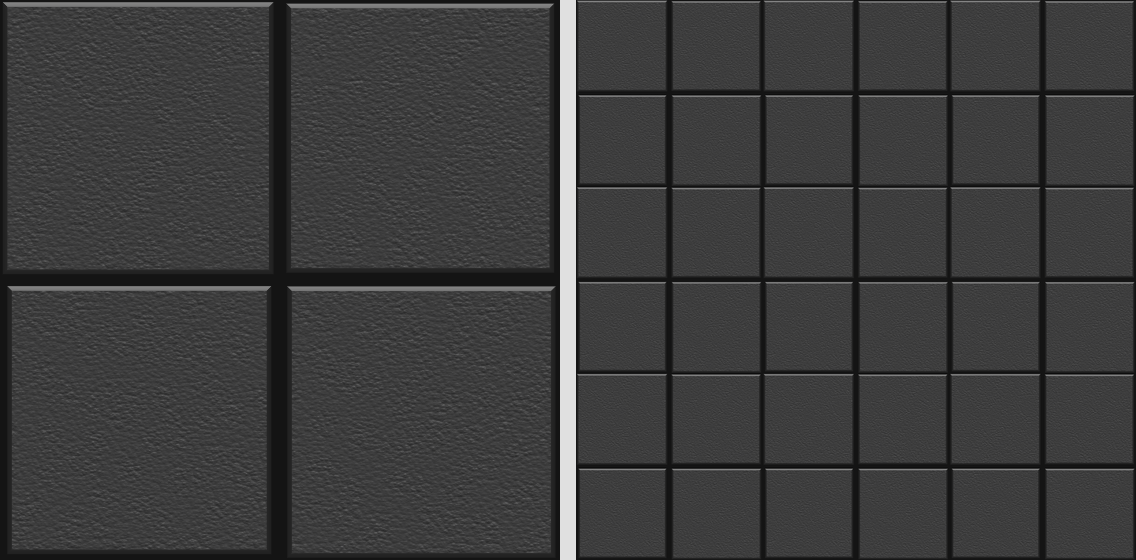
Left: one tile. Right: repeated 3 by 3.
Give the GLSL for this pattern, as a WebGL 1 fragment shader.

```glsl
precision highp float;

uniform vec2 u_resolution;

const float TILES = 2.0;
const float BEVEL_WIDTH = 0.0165;
const vec3 GROUT = vec3(0.08);
const vec3 STONE = vec3(0.238, 0.238, 0.239);

vec2 hash2(vec2 p) {
    vec2 q = vec2(dot(p, vec2(12.7, 31.1)), dot(p, vec2(26.9, 18.3)));
    return fract(sin(q) * 4375.85);
}

// Distance to the nearest scattered point; wraps after `period` cells.
float cellular(vec2 p, vec2 period, float seed) {
    vec2 cell = floor(p);
    vec2 local = p - cell;
    float nearest = 4.0;
    for (int y = -1; y <= 1; y++) {
        for (int x = -1; x <= 1; x++) {
            vec2 offset = vec2(float(x), float(y));
            vec2 point = offset + hash2(mod(cell + offset, period) + seed);
            vec2 delta = point - local;
            nearest = min(nearest, dot(delta, delta));
        }
    }
    return sqrt(nearest);
}

// Vertical slope of the cellular relief, as seen under light from above.
float reliefSlope(vec2 uv, vec2 period, float seed) {
    vec2 p = uv * period;
    vec2 lightStep = vec2(0.06, 0.4);
    return cellular(p + lightStep, period, seed) - cellular(p, period, seed);
}

// Fine horizontal grain, stronger in scattered patches.
float stoneGrain(vec2 uv) {
    float coarse = reliefSlope(uv, vec2(84.0, 132.0), 3.0);
    float fine = reliefSlope(uv, vec2(150.0, 230.0), 17.0);
    float patches = cellular(uv * 18.0, vec2(18.0), 41.0);
    float strength = mix(1.2, 0.75, smoothstep(0.15, 0.75, patches));
    return strength * (0.6 * coarse + 0.5 * fine);
}

// Uneven margins per tile: left, bottom, right, top.
vec4 tileMargins(vec2 id) {
    return vec4(0.026, 0.021, 0.031, 0.022)
        + id.x * vec4(0.0, -0.013, -0.015, 0.001)
        + id.y * vec4(-0.016, 0.0, -0.008, -0.014)
        + id.x * id.y * vec4(0.013, 0.018, 0.013, 0.004);
}

// Mitred bevel: bright top face, dark sides and base.
vec3 bevelColor(vec4 inset, float aa) {
    float others = min(min(inset.x, inset.z), inset.y);
    float isTop = smoothstep(-aa, aa, others - inset.w);
    float depth = clamp(min(others, inset.w) / BEVEL_WIDTH, 0.0, 1.0);
    float dark = mix(0.125, 0.15, depth);
    float bright = mix(0.53, 0.46, depth);
    return vec3(mix(dark, bright, isTop));
}

vec3 stoneColor(float grain) {
    float highlight = max(grain, 0.0);
    return STONE + 0.14 * grain + 0.22 * highlight * highlight;
}

void main() {
    vec2 uv = gl_FragCoord.xy / u_resolution;
    vec2 grid = uv * TILES;
    vec2 id = mod(floor(grid), TILES);
    vec2 local = fract(grid);
    float aa = 0.7 * TILES / min(u_resolution.x, u_resolution.y);

    // Distances inward from the four tile edges
    vec4 inset = vec4(local, 1.0 - local) - tileMargins(id);
    float edge = min(min(inset.x, inset.y), min(inset.z, inset.w));

    // Grout, bevel, then the textured face
    vec3 color = mix(GROUT, bevelColor(inset, aa), smoothstep(-aa, aa, edge));
    vec3 face = stoneColor(stoneGrain(uv));
    color = mix(color, face, smoothstep(-aa, aa, edge - BEVEL_WIDTH));

    gl_FragColor = vec4(color, 1.0);
}
```
